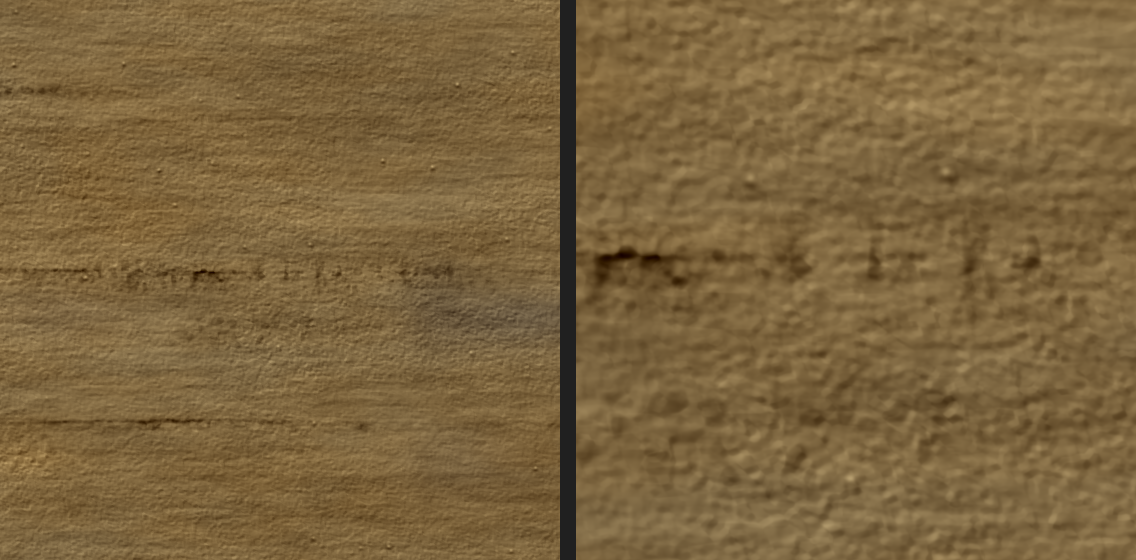
Left, the full canvas; right, a detail of the centre.
This texture is drawn by a WebGL 2 fragment shader. Its source:

```glsl
#version 300 es
precision highp float;
// Weathered brown wood: gritty horizontal grain, worn plank seams, pits and grey stains.
uniform vec2 u_resolution;
out vec4 fragColor;

vec3 hash3(vec2 cell) {
  vec3 q = fract(cell.xyx * vec3(0.1031, 0.1030, 0.0973));
  q += dot(q, q.yxz + 33.33);
  return fract((q.xxy + q.yzz) * q.zyx);
}

// Smooth cellular noise: random cell values blended by distance, 0 to 1.
float cellNoise(vec2 p) {
  vec2 base = floor(p);
  float sum = 0.0, total = 0.0;
  for (int j = -1; j <= 1; j++)
    for (int i = -1; i <= 1; i++) {
      vec2 cell = base + vec2(i, j);
      vec3 h = hash3(cell + 71.0);
      vec2 d = cell + h.xy - p;
      float weight = exp(-5.0 * dot(d, d));
      sum += h.z * weight;
      total += weight;
    }
  return sum / total;
}

// Soft elliptical patch, 1 at its centre.
float patchMask(vec2 p, vec2 centre, vec2 radius) {
  vec2 d = (p - centre) / radius;
  return exp(-dot(d, d));
}

// Fine pebbled surface height.
float surfaceHeight(vec2 p) {
  return 0.45 * cellNoise(p * vec2(110.0, 160.0)) + 0.55 * cellNoise(p * vec2(190.0, 225.0) + 37.0);
}

// Sparse raised specks of varied strength: lit top, shaded underside.
float specks(vec2 p) {
  vec2 grid = p * 15.0;
  vec2 cell = floor(grid);
  vec3 h = hash3(cell + 213.0);
  vec2 d = (grid - cell - 0.25 - 0.5 * h.xy) / 15.0;
  float lit = patchMask(d, vec2(0.0), vec2(0.0028));
  float shade = patchMask(d, vec2(0.001, -0.005), vec2(0.005, 0.003));
  return smoothstep(0.86, 0.98, h.z) * (0.2 * lit - 0.18 * shade);
}

// Dark seams between planks: a thin line over a gritty, softly shaded band.
float seams(vec2 p, float grit) {
  float dark = 0.0;
  for (int i = 0; i < 3; i++) {
    float k = float(i);
    float y = 0.245 + 0.271 * k + 0.003 * sin(p.x * 5.0 + k * 2.0)
            + 0.004 * (cellNoise(vec2(p.x * 45.0, k * 9.0)) - 0.5);
    float broken = smoothstep(0.15, 0.8, cellNoise(vec2(p.x * 12.0, k * 17.0 + 5.0)));
    float fade = mix(1.0, 0.4, smoothstep(0.4, 0.6, p.x));
    float strength = (0.23 - 0.08 * k) * fade;
    float d = p.y - y;
    dark += strength * (0.35 + 0.65 * broken) * (0.4 + grit) * exp(-pow(d / 0.0036, 2.0));
    dark += 0.5 * strength * grit * grit * exp(-pow((d + 0.008) / 0.01, 2.0));
  }
  return dark;
}

void main() {
  vec2 p = gl_FragCoord.xy / u_resolution;
  vec2 warped = p + vec2(0.0, 0.004 * sin(p.x * 5.0 + 2.0 * sin(p.y * 9.0)));

  // Broad tones, long streaks and thin fibres
  float cloud = cellNoise(warped * vec2(2.2, 5.0) + 3.0) - 0.5;
  float band = cellNoise(warped * vec2(2.5, 19.0) + 11.0) - 0.5;
  float streak = cellNoise(warped * vec2(5.0, 70.0) + 23.0) - 0.5;
  float fibre = cellNoise(p * vec2(16.0, 150.0) + 51.0) - 0.5;
  float thread = cellNoise(p * vec2(45.0, 240.0) + 67.0) - 0.5;
  float tone = 0.045 * cloud + 0.05 * band + 0.05 * streak + 0.065 * fibre + 0.065 * thread;

  // Relief lit from the upper left
  float relief = surfaceHeight(p) - surfaceHeight(p + vec2(-0.0026, 0.0034));
  tone += 0.15 * relief * (0.55 + 0.9 * cellNoise(p * vec2(5.0, 9.0) + 91.0));
  tone += specks(p);

  // Seams, with a worn band of fine upright scratches along the middle one
  float grit = cellNoise(p * vec2(125.0, 140.0) + 7.0);
  float scratch = cellNoise(p * vec2(105.0, 36.0) + 29.0);
  tone -= seams(p, grit);
  float wornBand = patchMask(p, vec2(0.42, 0.507), vec2(0.4, 0.026));
  tone -= wornBand * (0.22 * smoothstep(0.4, 1.0, 0.65 * scratch + 0.4 * grit) - 0.01);
  float lowerBand = patchMask(p, vec2(0.42, 0.41), vec2(0.15, 0.035));
  tone -= lowerBand * 0.13 * smoothstep(0.5, 1.0, cellNoise(p * vec2(90.0, 95.0) + 19.0));
  float upperBand = patchMask(p, vec2(0.0, 0.838), vec2(0.2, 0.01));
  tone -= upperBand * (0.02 + 0.18 * grit);
  tone -= 0.03 * (0.4 + grit) * exp(-pow((p.y - 0.55 - 0.003 * sin(p.x * 9.0)) / 0.004, 2.0));

  // Dark knots, smudges and worn gold
  tone -= 0.18 * patchMask(p, vec2(0.645, 0.238), vec2(0.012, 0.006)) * (0.6 + 0.8 * grit);
  tone -= 0.14 * patchMask(p, vec2(0.275, 0.241), vec2(0.012, 0.009)) * (0.4 + grit);
  float smudge = patchMask(warped, vec2(0.78, 0.46), vec2(0.06, 0.09));
  tone -= 0.05 * smudge * (0.5 + cellNoise(p * vec2(22.0, 45.0)));
  tone -= 0.13 * patchMask(p, vec2(0.78, 0.515), vec2(0.02, 0.02)) * grit;
  tone -= 0.05 * patchMask(p, vec2(1.02, 0.11), vec2(0.12, 0.07));
  float gold = patchMask(p, vec2(0.05, 0.19), vec2(0.12, 0.06));
  tone += gold * (0.015 + 0.12 * (grit - 0.4));

  // Cool stains and olive planks against a warm brown base
  float cool = patchMask(warped, vec2(0.94, 0.43), vec2(0.17, 0.055))
             + 0.5 * patchMask(warped, vec2(0.1, 0.44), vec2(0.15, 0.045))
             + 0.5 * patchMask(warped, vec2(0.83, 0.17), vec2(0.13, 0.07)) + 0.4 * smudge;
  float warmth = 1.3 * (cellNoise(warped * vec2(2.0, 4.5) + 131.0) - 0.5)
               + 0.7 * (cellNoise(warped * vec2(9.0, 26.0) + 151.0) - 0.5)
               + 0.7 * patchMask(p, vec2(0.4, 0.7), vec2(0.45, 0.16)) + gold - 0.1;
  vec3 color = vec3(0.508, 0.408, 0.248) + 1.05 * tone * vec3(1.0, 0.97, 0.8);
  color += warmth * vec3(0.014, -0.004, -0.024) + cool * vec3(-0.04, -0.016, 0.03);
  fragColor = vec4(clamp(color, 0.0, 1.0), 1.0);
}
```
